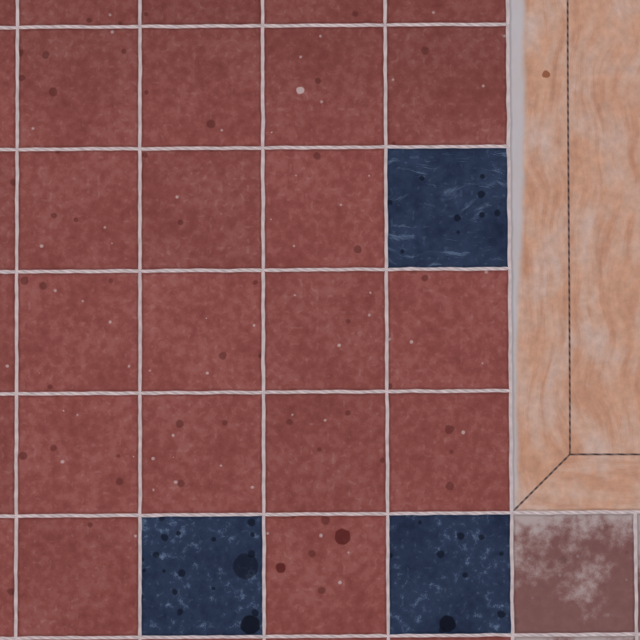
Write a WebGL 1 fragment shader that draws this texture.

```glsl
precision highp float;
uniform vec2 u_resolution;

const vec3 RED_DARK = vec3(0.41, 0.20, 0.19);
const vec3 RED_MID = vec3(0.525, 0.295, 0.28);
const vec3 RED_PALE = vec3(0.66, 0.50, 0.49);
const vec3 BLUE_DARK = vec3(0.12, 0.15, 0.23);
const vec3 BLUE_MID = vec3(0.19, 0.235, 0.33);
const vec3 BLUE_PALE = vec3(0.42, 0.49, 0.59);
const vec3 GROUT = vec3(0.73, 0.67, 0.68);
const vec3 WOOD = vec3(0.735, 0.565, 0.48);
const vec3 WOOD_DARK = vec3(0.62, 0.43, 0.35);
const vec3 WOOD_PALE = vec3(0.74, 0.67, 0.66);
const vec3 SEAM = vec3(0.27, 0.22, 0.22);
const vec3 CHALK = vec3(0.68, 0.63, 0.63);
const vec2 PITCH = vec2(0.1940, 0.1909);   // tile size at the bottom edge
const vec2 START = vec2(0.0247, 0.0026);   // first joint
const vec2 MITRE = vec2(0.8905, 0.290);    // corner where the wood seams meet
const float GROUT_HALF = 0.0028;
const float SEAM_HALF = 0.0013;

float hash(vec2 p) {
  vec3 q = fract(vec3(p.xyx) * 0.1031);
  q += dot(q, q.yzx + 33.33);
  return fract((q.x + q.y) * q.z);
}

vec2 gradientAt(vec2 cell) {
  float a = 6.2832 * hash(cell);
  return vec2(cos(a), sin(a));
}

float noise(vec2 p) {
  vec2 i = floor(p), f = fract(p);
  vec2 u = f * f * f * (f * (f * 6.0 - 15.0) + 10.0);
  vec2 e = vec2(1.0, 0.0);
  float low = mix(dot(gradientAt(i), f), dot(gradientAt(i + e), f - e), u.x);
  float high = mix(dot(gradientAt(i + e.yx), f - e.yx), dot(gradientAt(i + 1.0), f - 1.0), u.x);
  return mix(low, high, u.y);
}

float fbm(vec2 p) {
  float sum = 0.0, amp = 0.8;
  for (int i = 0; i < 4; i++) {
    sum += amp * noise(p);
    p = mat2(1.6, 1.2, -1.2, 1.6) * p + 7.3;
    amp *= 0.55;
  }
  return sum;
}

float disc(vec2 p, vec2 centre, float radius) {
  float d = length(p - centre) + 0.002 * noise(p * 110.0);
  return 1.0 - smoothstep(radius - 0.0018, radius + 0.0018, d);
}

// One randomly sized dot in some cells of a grid
float scatter(vec2 p, float cells, float chance, float radius) {
  vec2 id = floor(p * cells);
  vec2 centre = (id + 0.25 + 0.5 * vec2(hash(id + 3.1), hash(id + 8.7))) / cells;
  return step(hash(id + 21.0), chance) * disc(p, centre, radius * (0.4 + 0.6 * hash(id + 40.0)));
}

vec3 tileColour(vec2 p, vec2 id, vec2 local) {
  float seed = hash(id + 17.0);
  float broad = fbm(p * 11.0 + seed * 30.0);
  float fine = fbm(p * 65.0);
  float flecks = smoothstep(0.22, 0.55, noise(p * 120.0) + 0.25 * broad);
  bool blue = id == vec2(1.0, 0.0) || id == vec2(3.0, 0.0) || id == vec2(3.0, 3.0);
  if (blue) {
    float streak = fbm(vec2(p.x * 22.0, p.y * 85.0 + 3.0 * noise(p * 12.0)));
    float mark = id.y > 1.0 ? streak : fine;
    vec3 c = mix(BLUE_DARK, BLUE_MID, clamp(0.65 + broad * 0.7 + fine * 0.5, 0.0, 1.0));
    c = mix(c, BLUE_PALE, 0.55 * smoothstep(0.15, 0.75, mark + 0.4 * broad) + 0.18 * flecks);
    return mix(c, BLUE_DARK * 0.6, 0.7 * scatter(p, 34.0, 0.3, 0.006));
  }
  vec3 c = RED_MID * (0.97 + 0.07 * seed);
  c = mix(c, RED_DARK, clamp(0.1 - broad * 0.35 - fine * 0.55, 0.0, 0.75));
  c = mix(c, RED_PALE, clamp(fine * 0.3 + broad * 0.16, 0.0, 0.4) + 0.2 * flecks);
  c = mix(c, RED_DARK * 0.8, 0.55 * scatter(p, 19.0, 0.25, 0.007));
  c = mix(c, GROUT, 0.7 * scatter(p + 0.37, 27.0, 0.14, 0.0028));
  if (id.x > 3.5 && id.y < 0.5) {
    float chalk = smoothstep(-0.25, 0.5, local.y - 0.55 + broad * 0.9 + fine * 0.35);
    c = mix(mix(c, vec3(0.43, 0.34, 0.34), 0.65), CHALK, chalk * 0.85);
  }
  return c * (1.0 - 0.08 * smoothstep(0.75, 1.0, p.y));
}

vec3 woodColour(vec2 p, float edge, float px) {
  float mitre = p.y - MITRE.y - min(p.x - MITRE.x, 0.0);
  vec2 along = mitre < 0.0 ? p.yx : p;
  float grain = fbm(vec2(along.x * 55.0 + 2.0 * noise(along * 9.0), along.y * 9.0));
  float wear = fbm(p * vec2(17.0, 12.0) + 4.0);
  vec3 c = mix(WOOD, WOOD_DARK, clamp(grain * 0.65 + 0.08, 0.0, 0.65));
  c = mix(c, WOOD_PALE, clamp(0.15 + wear * 0.7 - grain * 0.35, 0.0, 0.8));
  c *= 1.0 + 0.09 * fbm(p * 70.0);
  // Painted margin, wider towards the top
  float margin = mix(0.010, 0.026, smoothstep(0.35, 0.85, p.y)) + 0.006 * grain;
  c = mix(c, vec3(0.70, 0.69, 0.72), 0.85 * (1.0 - smoothstep(margin - 0.007, margin + 0.005, edge)));
  // Mitred seams
  float upright = abs(p.x - MITRE.x + 0.0035 * smoothstep(MITRE.y, 1.0, p.y));
  float seam = min(abs(mitre) * (p.x < MITRE.x ? 0.707 : 1.0), p.y > MITRE.y ? upright : 1.0);
  float twist = 0.8 + 0.2 * sin((p.y + p.x * 0.6) * 520.0);
  c = mix(c, SEAM, twist * (1.0 - smoothstep(SEAM_HALF - px, SEAM_HALF + px, seam)));
  return mix(c, vec3(0.50, 0.29, 0.20), 0.8 * disc(p, vec2(0.853, 0.884), 0.006));
}

void main() {
  vec2 p = gl_FragCoord.xy / u_resolution;
  float px = 1.0 / min(u_resolution.x, u_resolution.y);
  // Slightly skewed and wavering tile grid
  vec2 pitch = vec2(PITCH.x - 0.0026 * p.y, PITCH.y);
  vec2 wobble = 0.0013 * vec2(noise(p.yx * vec2(24.0, 5.0)), noise(p * vec2(24.0, 5.0) + 9.0));
  vec2 grid = (p - START - vec2(0.0026 * p.y, 0.0065 * p.x) + wobble) / pitch;
  vec2 id = floor(grid), local = fract(grid);
  vec2 joint = (0.5 - abs(local - 0.5)) * pitch;
  bool wood = id.x > 3.5 && id.y > 0.5;

  vec3 c = wood ? woodColour(p, (grid.x - 4.0) * pitch.x, px) : tileColour(p, id, local);

  // Larger stains
  float stain = max(disc(p, vec2(0.535, 0.161), 0.0125), disc(p, vec2(0.439, 0.113), 0.0075));
  c = mix(c, vec3(0.32, 0.13, 0.13), 0.8 * stain);
  float pit = max(disc(p, vec2(0.391, 0.024), 0.015), disc(p, vec2(0.699, 0.025), 0.013));
  pit = max(pit, 0.65 * disc(p, vec2(0.384, 0.115), 0.020));
  c = mix(c, vec3(0.07, 0.08, 0.12), 0.85 * pit);
  c = mix(c, GROUT, 0.8 * disc(p, vec2(0.469, 0.859), 0.006));

  // Joints with a soft dark rim and a twisted surface
  float d = wood ? min(grid.x - 4.0, 1.0) * pitch.x : min(joint.x, joint.y);
  if (wood) d = min(d, (grid.y - 1.0) * pitch.y);
  float halfWidth = GROUT_HALF + 0.0007 * noise(p * 60.0);
  c *= 1.0 - 0.16 * (1.0 - smoothstep(halfWidth, halfWidth + 0.005, d));
  float twist = 0.05 * sin((p.x + p.y * 2.5) * 420.0) * step(joint.y, joint.x);
  vec3 grout = GROUT * (1.0 + twist + 0.12 * noise(p * 90.0));
  c = mix(c, grout, 1.0 - smoothstep(halfWidth - px, halfWidth + px, d));
  gl_FragColor = vec4(c, 1.0);
}
```
